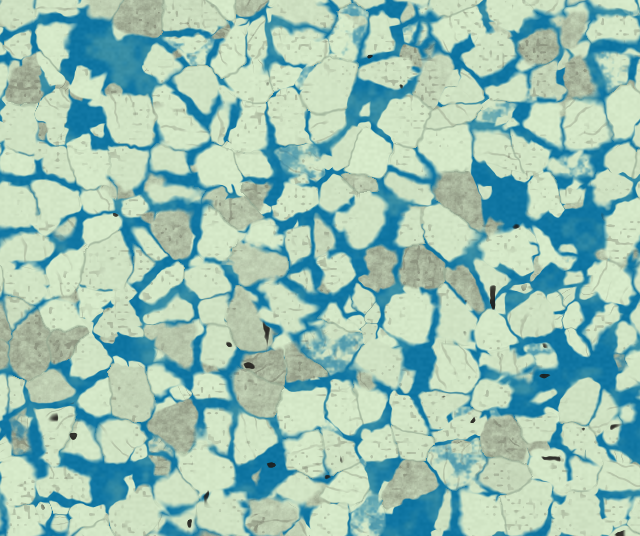
Give the GLSL for this texture, as a Shadertoy shader.

```glsl
const float GRAIN_ROWS = 13.5;     // grain cells over the canvas height
const float JITTER = 0.78;
const float SIZE_SPREAD = 0.34;
const float ROUNDING = 0.13;
const float TIGHTEST_GAP = -0.13;  // negative gaps make grains touch
const float WIDEST_GAP = 0.10;
const float PORE_SHARE = 0.10;     // share of cells left empty
const float FRAGMENT_SCALE = 2.1;
const float FRAGMENT_PORE_SHARE = 0.55;

const vec3 QUARTZ = vec3(0.83, 0.905, 0.78);
const vec3 STAIN = vec3(0.56, 0.59, 0.51);
const vec3 SEAM = vec3(0.58, 0.66, 0.57);
const vec3 RESIN = vec3(0.06, 0.46, 0.635);
const vec3 HAZE = vec3(0.36, 0.64, 0.66);
const vec3 OPAQUE_ORE = vec3(0.12, 0.11, 0.10);

struct Grain {
    float depth;   // distance inside the rounded outline
    float border;  // distance to the cell border
    vec2 id;
    vec2 local;
};

float hash(vec2 p) {
    return fract(sin(dot(p, vec2(127.1, 311.7))) * 43758.5453);
}

float noise(vec2 p) {
    vec2 i = floor(p), f = fract(p);
    f = f * f * (3.0 - 2.0 * f);
    return mix(mix(hash(i), hash(i + vec2(1, 0)), f.x),
               mix(hash(i + vec2(0, 1)), hash(i + vec2(1, 1)), f.x), f.y);
}

float fbm(vec2 p) {
    return 0.5 * noise(p) + 0.3 * noise(p * 2.1 + 9.2) + 0.2 * noise(p * 4.3 + 4.7);
}

vec2 wobble(vec2 p) {
    return vec2(noise(p), noise(p + vec2(37.4, 71.9))) - 0.5;
}

float smoothMin(float a, float b, float k) {
    float h = max(k - abs(a - b), 0.0) / k;
    return min(a, b) - h * h * k * 0.25;
}

// Centre in xy, size weight in z
vec3 site(vec2 cell) {
    vec2 shift = vec2(hash(cell), hash(cell + vec2(57.3, 19.7))) - 0.5;
    return vec3(cell + 0.5 + JITTER * shift, SIZE_SPREAD * hash(cell + 7.7));
}

float power(vec2 p, vec3 s) {
    return dot(p - s.xy, p - s.xy) - s.z;
}

bool isPore(vec2 cell, float share) {
    return hash(cell + 13.1) < share;
}

// Weighted Voronoi cell, shrunk by a random gap per neighbour
Grain grainAt(vec2 p, float poreShare, float looseness) {
    Grain g = Grain(1.0, 1.0, vec2(0.0), vec2(0.0));
    float nearest = 1e3;
    for (int y = -2; y <= 2; y++)
    for (int x = -2; x <= 2; x++) {
        vec2 cell = floor(p) + vec2(x, y);
        float d = power(p, site(cell));
        if (d < nearest) { nearest = d; g.id = cell; }
    }
    vec3 own = site(g.id);
    g.local = p - own.xy;
    for (int y = -2; y <= 2; y++)
    for (int x = -2; x <= 2; x++) {
        if (x == 0 && y == 0) continue;
        vec2 cell = g.id + vec2(x, y);
        vec3 other = site(cell);
        float edge = (power(p, other) - nearest) / (2.0 * distance(own.xy, other.xy));
        float gap = mix(TIGHTEST_GAP, WIDEST_GAP, hash(g.id + cell + 3.7)) + looseness;
        if (isPore(cell, poreShare)) gap = max(gap, 0.0);
        g.depth = smoothMin(g.depth, edge - gap, ROUNDING);
        g.border = min(g.border, edge);
    }
    if (isPore(g.id, poreShare)) g.depth = -1.0;
    return g;
}

// Mineral colour with dirt, specks, cleavage cracks and seams
vec3 mineral(Grain g, vec2 p) {
    float kind = hash(g.id + 3.3);
    float dirt = smoothstep(0.72, 0.97, kind) * (0.2 + 0.9 * fbm(p * 7.0));
    float specks = smoothstep(0.66, 0.9, noise(p * 11.0)) * smoothstep(0.4, 0.75, noise(p * 1.7));
    float angle = 6.2832 * hash(g.id + 5.9);
    float across = dot(g.local, vec2(cos(angle), sin(angle))) + 0.12 * noise(p * 3.0);
    float crack = 1.0 - smoothstep(0.02, 0.12, abs(fract(across * 2.6) - 0.5));
    crack *= step(0.7, hash(g.id + 8.2)) * smoothstep(0.35, 0.7, noise(p * 3.1 + 20.0));
    vec3 color = QUARTZ * (0.975 + 0.04 * hash(g.id + 1.9));
    color = mix(color, STAIN, clamp(dirt + 0.5 * specks + 0.4 * crack, 0.0, 1.0));
    return mix(color, SEAM, 0.65 * (1.0 - smoothstep(0.0, 0.055, g.border)));
}

// Share of a grain seen through the resin at its thin edge
float coverage(Grain g, vec2 p, float softness) {
    float soaked = step(0.93, hash(g.id + 6.4)) * smoothstep(0.3, 0.7, fbm(p * 3.5));
    return smoothstep(0.0, softness, g.depth) * (1.0 - 0.65 * soaked);
}

void mainImage(out vec4 fragColor, in vec2 fragCoord) {
    vec2 p = fragCoord / iResolution.y * GRAIN_ROWS + 20.0;
    vec2 q = p + 0.5 * wobble(p * 0.7) + 0.13 * wobble(p * 3.3) + 0.05 * wobble(p * 9.0);
    float thinEdge = noise(p * 1.2 + 31.0);
    float softness = mix(0.05, 0.22, thinEdge * thinEdge);
    float looseness = 0.11 * (noise(p * 0.45 + 5.0) - 0.5);

    // Resin, then small fragments, then the main grains
    vec3 color = mix(RESIN, HAZE, 0.55 * smoothstep(0.48, 0.8, fbm(p * 1.3 + 60.0)));
    Grain fragment = grainAt(q * FRAGMENT_SCALE + 40.0, FRAGMENT_PORE_SHARE, 0.0);
    color = mix(color, mineral(fragment, p), coverage(fragment, p, softness * 1.7));
    Grain grain = grainAt(q, PORE_SHARE, looseness);
    color = mix(color, mineral(grain, p), coverage(grain, p, softness));

    // Rare opaque specks and fine tone variation
    float ore = smoothstep(0.9, 0.94, noise(q * 2.5 + 80.0)) * smoothstep(0.62, 0.7, noise(p * 0.6 + 90.0));
    color = mix(color, OPAQUE_ORE, 0.9 * ore);
    color += 0.035 * (noise(p * 13.0) - 0.5);
    fragColor = vec4(clamp(color, 0.0, 1.0), 1.0);
}
```
